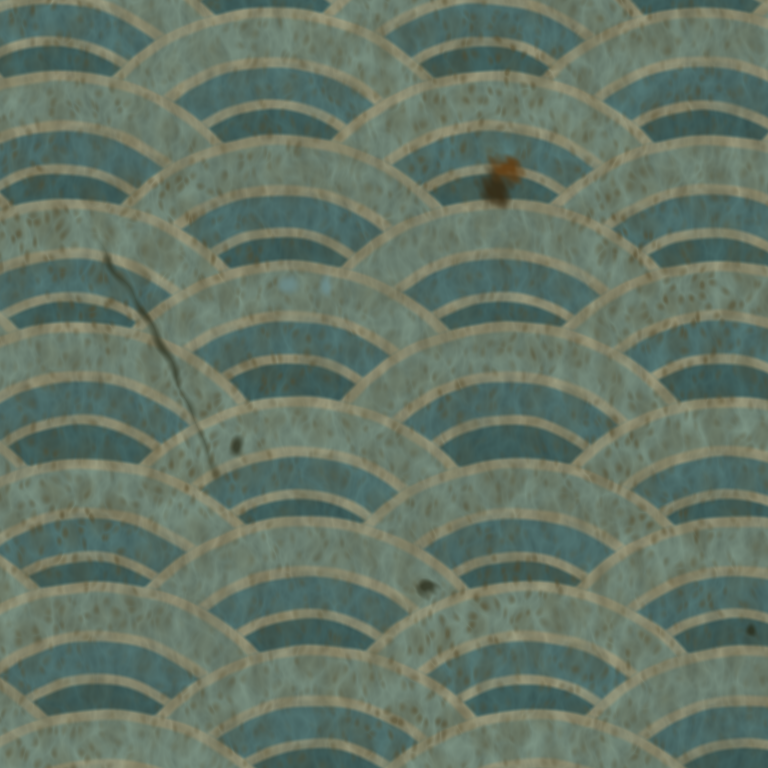
Write a Shadertoy shader that draws this pattern.

```glsl
// Overlapping wave scales: staggered rows of concentric arcs, painted from
// back to front so that lower rows cover upper ones. Cellular noise and
// layered sines add mottling, streaks, rust clouds, stains and a crack.

const float PERIOD = 0.56;     // width of one scale
const float ROW_STEP = 0.0831; // height between staggered rows
const float FIRST_TOP = 0.991;
const float RADIUS = 0.287;
const float LINE = 0.0138;

const vec3 CREAM = vec3(0.565, 0.56, 0.455);
const vec3 PALE = vec3(0.435, 0.515, 0.46);
const vec3 TEAL = vec3(0.30, 0.425, 0.415);
const vec3 DEEP = vec3(0.245, 0.365, 0.355);
const vec3 RUST = vec3(0.32, 0.28, 0.16);

vec2 hash2(vec2 p) {
    vec3 q = fract(p.xyx * vec3(0.1031, 0.1030, 0.0973));
    q += dot(q, q.yzx + 33.33);
    return fract((q.xx + q.yz) * q.zy);
}

// Distance to the nearest scattered cell point.
float cells(vec2 p) {
    vec2 cell = floor(p), f = fract(p);
    float nearest = 2.0;
    for (int y = -1; y <= 1; y++)
        for (int x = -1; x <= 1; x++) {
            vec2 o = vec2(x, y);
            nearest = min(nearest, length(o + hash2(cell + o) - f));
        }
    return nearest;
}

// Slow drift in about -1..1 from layered sines.
float drift(vec2 p) {
    return 0.5 * sin(p.x + 1.7 * sin(p.y * 0.8))
         + 0.3 * sin(p.y * 1.9 - p.x * 0.7 + 2.0)
         + 0.2 * sin(p.x * 3.7 + p.y * 2.3 + 4.0);
}

float stroke(float x, float halfWidth, float aa) {
    return 1.0 - smoothstep(halfWidth - aa, halfWidth + aa, abs(x));
}

float spot(vec2 p, vec2 centre, vec2 size) {
    return 1.0 - smoothstep(0.2, 1.2, length((p - centre) / size));
}

// Uneven hand placement of the rows.
float rowShift(float row) {
    float e = row - 6.0;
    return -0.012 * exp(-0.35 * e * e) * sin(1.571 * row - 8.64);
}

// Bands and worn outlines by depth below the outer edge of a scale.
vec3 scaleColor(float depth, float wear, float aa) {
    const float inner1 = 0.0716, inner2 = 0.1275;
    vec3 col = mix(PALE, TEAL, smoothstep(-aa, aa, depth - inner1));
    col = mix(col, DEEP, smoothstep(-aa, aa, depth - inner2));
    float line = stroke(depth - 0.5 * LINE, 0.5 * LINE, aa);
    line = max(line, stroke(depth - inner1, 0.5 * LINE, aa));
    line = max(line, stroke(depth - inner2, 0.46 * LINE, aa));
    return mix(col, CREAM, line * wear);
}

vec3 waves(vec2 p, float wear, float aa) {
    vec3 col = PALE;
    float lowest = floor((FIRST_TOP - p.y) / ROW_STEP) + 1.0;
    for (int i = 5; i >= 0; i--) {
        float row = lowest - float(i);
        float stagger = 0.5 * PERIOD * (1.0 - mod(row, 2.0));
        float x = (p.x - 0.634 - 0.0057 * row + stagger) / PERIOD;
        float column = round(x);
        float top = FIRST_TOP - ROW_STEP * row + rowShift(row);
        vec2 q = vec2((x - column) * PERIOD, p.y - top + RADIUS);
        float depth = RADIUS - length(q);
        float tint = 0.98 + 0.04 * hash2(vec2(column, row) + 40.0).x;
        col = mix(col, scaleColor(depth, wear, aa) * tint, smoothstep(-aa, aa, depth));
    }
    return col;
}

vec3 weather(vec3 col, vec2 p) {
    vec2 w = p + 0.005 * vec2(drift(p * 55.0), drift(p.yx * 47.0 + 3.0));
    float patchy = drift(p * 9.0 + 1.0);

    // Mottled glaze and vertical streaks.
    float mottle = cells(w * vec2(60.0, 36.0)) + 0.6 * cells(w * vec2(120.0, 75.0) + 9.0) - 0.72;
    float streak = cells(w * vec2(48.0, 9.0) + 20.0) - 0.45;
    col *= 1.0 + 0.12 * mottle + 0.12 * streak + 0.025 * patchy;

    // Soft rust clouds with a few darker flecks.
    float cloud = smoothstep(0.65, 0.1, cells(w * vec2(30.0, 21.0) + 50.0));
    float fleck = smoothstep(0.42, 0.0, cells(w * vec2(64.0, 42.0) + 70.0));
    float rust = 0.20 * cloud + fleck * (0.22 + 0.16 * drift(p * 24.0));
    col = mix(col, RUST, clamp(rust * (1.0 + 0.4 * patchy), 0.0, 0.6));

    // Ragged curved crack, fading at both ends.
    float t = (0.68 - p.y) / 0.29;
    float path = 0.13 + 0.15 * t + 0.012 * sin(3.14 * t);
    float ends = smoothstep(-0.1, 0.1, t) * smoothstep(1.15, 0.85, t);
    float ragged = 0.5 + 0.5 * drift(p * 70.0);
    float crack = stroke(w.x - path, 0.002 + 0.003 * ragged, 0.005) * ends;
    col = mix(col, vec3(0.20, 0.22, 0.15), crack * (0.35 + 0.5 * ragged));

    // Isolated stains and pale chips.
    vec2 s = w + 0.006 * vec2(drift(p * 130.0), drift(p.yx * 110.0));
    col = mix(col, vec3(0.20, 0.15, 0.06), 0.85 * spot(s, vec2(0.643, 0.757), vec2(0.026, 0.030)));
    col = mix(col, vec3(0.37, 0.22, 0.05), 0.85 * spot(s, vec2(0.661, 0.781), vec2(0.024, 0.021)));
    float dark = spot(w, vec2(0.308, 0.418), vec2(0.010, 0.016));
    dark = max(dark, spot(s, vec2(0.553, 0.232), vec2(0.015)));
    dark = max(dark, spot(w, vec2(0.977, 0.180), vec2(0.010)));
    col = mix(col, vec3(0.16, 0.17, 0.10), 0.75 * dark);
    float chip = max(spot(w, vec2(0.375, 0.629), vec2(0.015)), spot(w, vec2(0.424, 0.627), vec2(0.012, 0.018)));
    return mix(col, vec3(0.43, 0.58, 0.60), 0.6 * chip);
}

void mainImage(out vec4 fragColor, in vec2 fragCoord) {
    vec2 p = fragCoord / iResolution.y;
    float aa = 0.0027 + 0.5 / iResolution.y;
    vec2 wobble = 0.0013 * vec2(drift(p * 40.0), drift(p.yx * 35.0 + 5.0));
    float wear = 0.85 + 0.15 * drift(p * 48.0 + 11.0);
    fragColor = vec4(weather(waves(p + wobble, wear, aa), p), 1.0);
}
```
